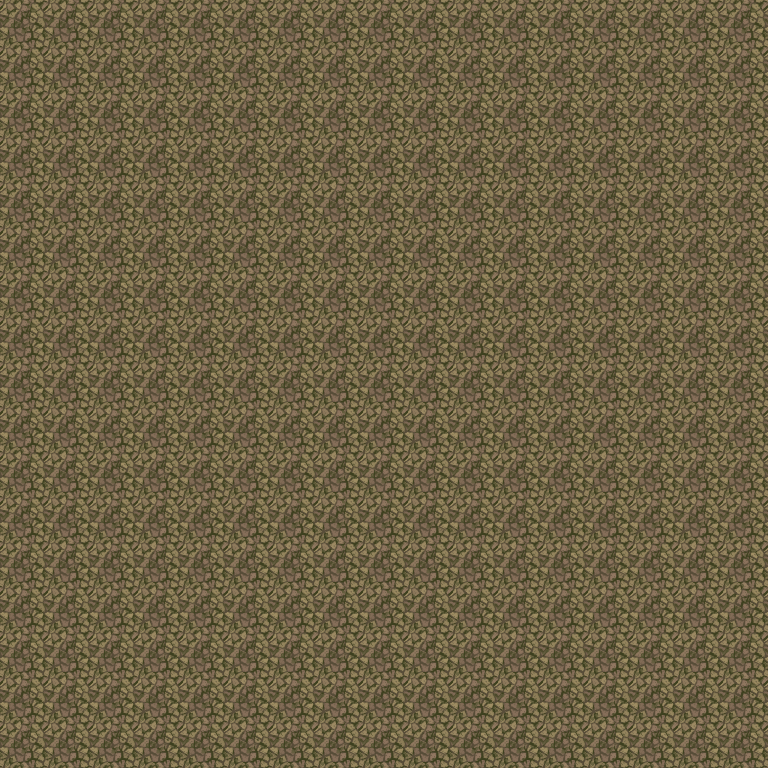
Give the GLSL for this texture, as a WebGL 2 fragment shader.

```glsl
#version 300 es
precision highp float;

uniform vec2 u_resolution;
out vec4 fragColor;

const float TAU = 6.2831853;
const float REPEATS = 512.0 / 30.0;
const float STONES = 6.0;   // stones along one side of a tile

const vec3 TAN_STONE = vec3(0.56, 0.50, 0.35);
const vec3 PINK_STONE = vec3(0.51, 0.42, 0.34);
const vec3 DULL_STONE = vec3(0.45, 0.40, 0.28);
const vec3 MORTAR = vec3(0.34, 0.30, 0.22);
const vec3 MOSS_LIGHT = vec3(0.36, 0.35, 0.22);
const vec3 MOSS_DARK = vec3(0.24, 0.25, 0.12);

vec2 hash2(vec2 p) {
  vec2 q = vec2(dot(p, vec2(127.1, 311.7)), dot(p, vec2(269.5, 183.3)));
  return fract(sin(q) * 43758.5);
}

// Wrapped cellular noise: distance to the border, then the cell id
vec3 stoneCells(vec2 p, float period) {
  vec2 base = floor(p);
  vec2 nearest = vec2(9.0), second = vec2(9.0), id = vec2(0.0);
  for (int y = -1; y <= 1; y++) {
    for (int x = -1; x <= 1; x++) {
      vec2 cell = base + vec2(x, y);
      vec2 wrapped = mod(cell, period);
      vec2 offset = cell + 0.04 + 0.92 * hash2(wrapped + 5.3) - p;
      if (dot(offset, offset) < dot(nearest, nearest)) {
        second = nearest;
        nearest = offset;
        id = wrapped;
      } else if (dot(offset, offset) < dot(second, second)) {
        second = offset;
      }
    }
  }
  float border = dot(0.5 * (nearest + second), normalize(second - nearest));
  return vec3(border, id);
}

// Periodic clumps from bent, layered sines, roughly -1 to 1
float clumps(vec2 t, float phase) {
  vec2 a = TAU * t;
  vec2 bend = 1.2 * sin(a.yx + phase);
  float sum = sin(2.0 * a.x + bend.x + phase) * cos(3.0 * a.y + bend.y);
  sum += 0.6 * sin(5.0 * a.x - bend.y) * sin(4.0 * a.y + bend.x + 2.0 * phase);
  return sum / 1.2;
}

// Signed distance around a wrapping coordinate
float wrapDelta(float a, float b) {
  return fract(a - b + 0.5) - 0.5;
}

vec3 stoneColor(vec2 id, vec2 t, float border) {
  vec2 rnd = hash2(id + 31.7);
  vec2 center = (id + 0.5) / STONES;
  vec2 fromPatch = vec2(wrapDelta(center.x, 0.99), 0.7 * wrapDelta(center.y, 0.11));
  float tanAmount = 1.0 - smoothstep(0.22, 0.40, length(fromPatch) + 0.45 * (rnd.x - 0.5));
  vec3 color = mix(PINK_STONE, TAN_STONE, tanAmount);
  color = mix(color, DULL_STONE, step(0.78, rnd.y) * 0.8);
  color *= 0.93 + 0.2 * rnd.y;
  // Pitted surface and a paler crown
  float pits = smoothstep(0.35, 0.6, clumps(t * 4.0, 2.3 + TAU * rnd.y));
  color = mix(color, MORTAR, 0.55 * pits);
  return color * mix(0.94, 1.05, smoothstep(0.08, 0.28, border));
}

vec3 paving(vec2 uv, float pixel) {
  vec2 t = fract(uv * REPEATS);
  float blur = pixel * REPEATS;
  vec2 warp = 0.015 * vec2(sin(TAU * 3.0 * t.y), sin(TAU * 2.0 * t.x + 1.0));
  vec3 cell = stoneCells((t + warp) * STONES, STONES);
  float soft = 0.5 * blur * STONES + 0.005;

  // Moss gathers in the joints and in a few small patches
  float growth = clumps(t, 1.3);
  float band = 1.0 - smoothstep(0.04, 0.24, abs(wrapDelta(t.y, 0.55)));
  float moss = smoothstep(0.48, 0.62, growth + 0.2 * band);
  vec3 joint = mix(MORTAR, MOSS_DARK, smoothstep(-0.2, 0.3, growth));

  // Joints open and close along their length
  float width = mix(0.05, 0.15, smoothstep(-0.5, 0.4, clumps(t.yx, 3.4)));
  float stone = smoothstep(width - soft, width + soft, cell.x);
  vec3 color = mix(joint, stoneColor(cell.yz, t, cell.x), stone);
  float shade = smoothstep(0.0, 0.3, clumps(t * 2.0, 4.1));
  color = mix(color, mix(MOSS_LIGHT, MOSS_DARK, shade), 0.75 * moss);

  // Broken vertical seam and a short horizontal one
  float bend = 0.66 + 0.05 * sin(TAU * t.y) + 0.02 * sin(TAU * 4.0 * t.y);
  float seam = abs(wrapDelta(t.x, bend));
  float ledge = abs(wrapDelta(t.y, 0.51 + 0.02 * sin(TAU * 3.0 * t.x)));
  ledge += 0.3 * smoothstep(0.12, 0.18, abs(wrapDelta(t.x, 0.80)));
  float crack = 1.0 - smoothstep(0.012, 0.016 + 0.5 * blur, min(seam, ledge));
  float wear = mix(0.25, 0.9, smoothstep(-0.3, 0.1, clumps(t, 0.6)));
  return mix(color, MOSS_DARK, wear * crack);
}

void main() {
  float pixel = 1.0 / min(u_resolution.x, u_resolution.y);
  vec3 color = vec3(0.0);
  // Four close samples smooth the joints but keep them crisp
  for (int i = 0; i < 4; i++) {
    vec2 jitter = vec2(i % 2, i / 2) * 0.4 - 0.2;
    color += paving((gl_FragCoord.xy + jitter) / u_resolution, 0.4 * pixel);
  }
  fragColor = vec4(color / 4.0, 1.0);
}
```
